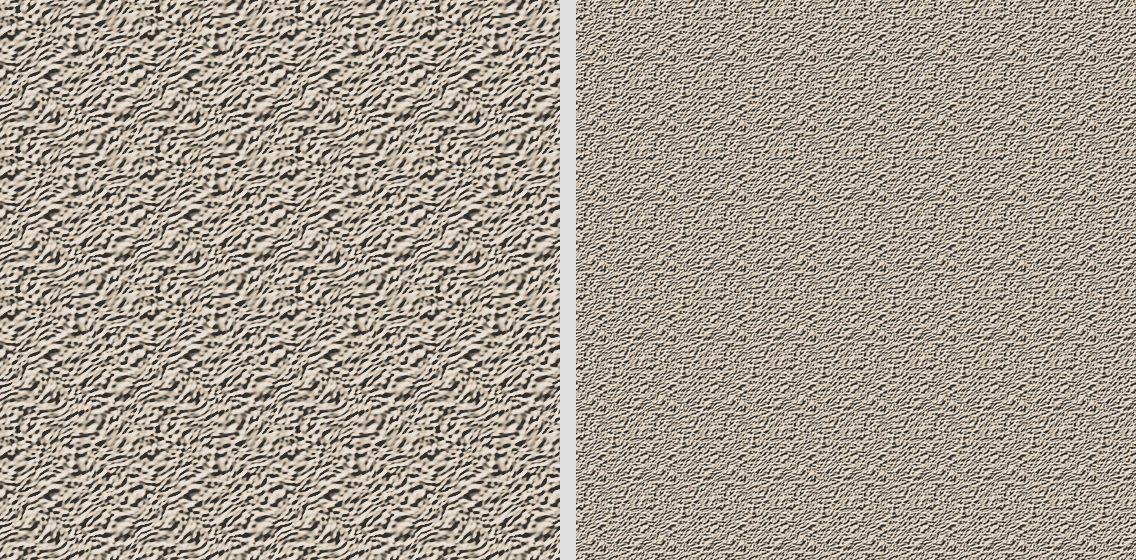
Left, the tile; right, the same tile 2 across and 2 down.
Write a Shadertoy shader that draws this texture.

```glsl
// Rough embossed plaster: small slanted mounds lit from the upper left.

const float TAU = 6.2831853;

// Three random values from 0 to 1 for a cell
vec3 hash3(vec2 cell) {
    vec3 p = fract(cell.xyx * vec3(0.1031, 0.1030, 0.0973));
    p += dot(p, p.yxz + 33.33);
    return fract((p.xxy + p.yzz) * p.zyx);
}

// Slope towards the light of a wrapping cellular field of soft bumps and dents
float slopeToLight(vec2 q, float period) {
    vec2 along = vec2(0.87, 0.49);
    vec2 toLight = vec2(-along.y, along.x);
    vec2 base = floor(q);
    float slope = 0.0;
    for (int y = -2; y <= 2; y++) {
        for (int x = -2; x <= 2; x++) {
            vec2 cell = base + vec2(x, y);
            vec3 rnd = hash3(mod(cell, period) + 7.0);
            vec2 away = q - cell - rnd.xy;
            // Bumps are stretched across the light direction
            vec2 d = vec2(0.8 * dot(away, along), dot(away, toLight));
            float tightness = mix(2.0, 3.8, fract(rnd.z * 37.0));
            float height = 2.0 * rnd.z - 1.0;
            slope += 2.0 * height * tightness * d.y * exp(-tightness * dot(d, d));
        }
    }
    return slope;
}

void mainImage(out vec4 fragColor, in vec2 fragCoord) {
    // Four whole repeats, each with its own wrapping grid
    vec2 tile = 4.0 * fragCoord / iResolution.xy;
    float cells = 41.0;

    // Layered sines vary the size and slant of the mounds
    vec2 warp = sin(TAU * (2.0 * tile.yx + vec2(1.0, -1.0) * tile + vec2(0.1, 0.6)))
              + 0.5 * sin(TAU * (3.0 * tile + vec2(-2.0, 2.0) * tile.yx + vec2(0.4, 0.2)));
    float light = 1.35 * slopeToLight(tile * cells + 0.8 * warp, cells);

    // Shadow to stone, then a pale highlight on the lit flanks
    vec3 shadow = vec3(0.19, 0.18, 0.16);
    vec3 stone = vec3(0.82, 0.76, 0.69);
    vec3 highlight = vec3(0.915, 0.88, 0.845);
    vec3 color = mix(shadow, stone, smoothstep(-1.45, 0.3, light));
    color = mix(color, highlight, smoothstep(0.0, 1.4, light));

    fragColor = vec4(color, 1.0);
}
```
